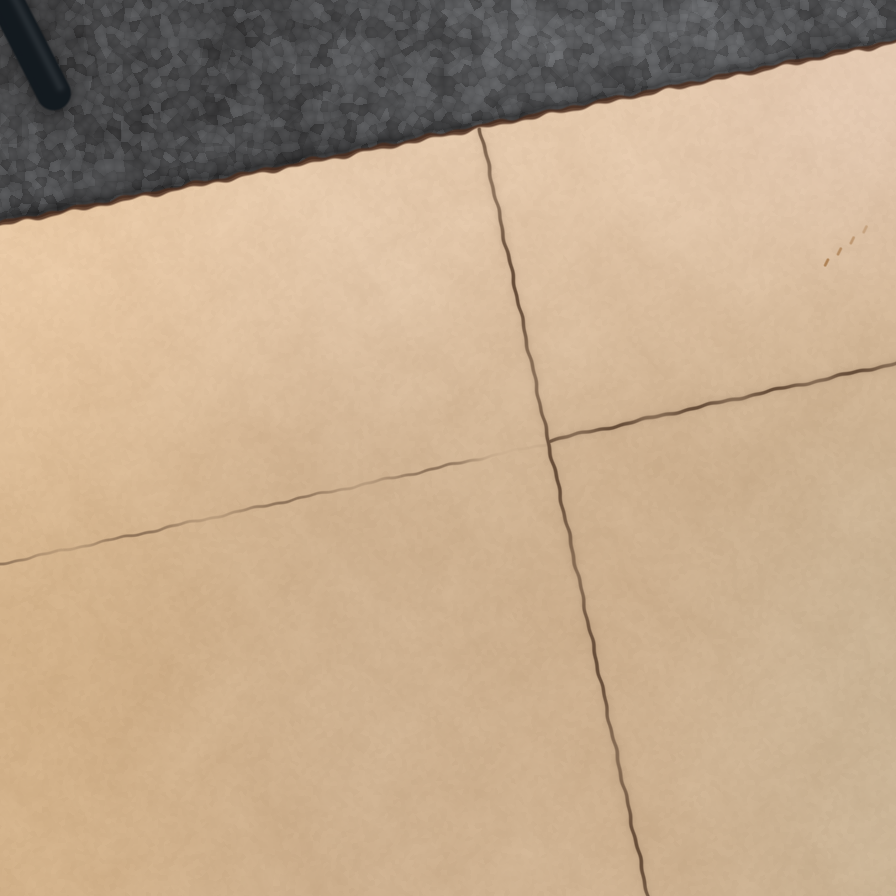
Give the GLSL for this texture, as a WebGL 2 fragment shader.

```glsl
#version 300 es
precision highp float;
// Beige stone tiles meeting a speckled grey carpet, with a dark chair leg at the corner.
// Joints are segment distances with a sine wobble; the carpet is cellular noise,
// and the stone is a broad gradient mottled by warped layered sines.
uniform vec2 u_resolution;
out vec4 fragColor;

const vec3 STONE_NEAR = vec3(0.805, 0.690, 0.560);
const vec3 STONE_FAR = vec3(0.890, 0.780, 0.665);
const vec3 STONE_COOL = vec3(0.785, 0.705, 0.590);
const vec3 CARPET_DARK = vec3(0.235, 0.235, 0.240);
const vec3 CARPET_LIGHT = vec3(0.385, 0.390, 0.400);
const vec3 FRINGE = vec3(0.30, 0.18, 0.12);
const vec3 JOINT = vec3(0.40, 0.30, 0.22);
const vec3 LEG = vec3(0.075, 0.100, 0.120);
const vec3 SCUFF = vec3(0.64, 0.45, 0.26);

const vec2 CROSSING = vec2(0.612, 0.508);
const vec2 JOINT_TOP = vec2(0.536, 0.857);
const vec2 JOINT_BOTTOM = vec2(0.724, -0.005);
const vec2 JOINT_LEFT = vec2(-0.01, 0.368);
const vec2 JOINT_RIGHT = vec2(1.01, 0.597);
const vec2 LEG_TOP = vec2(0.004, 1.005);
const vec2 LEG_FOOT = vec2(0.060, 0.896);
const float LEG_RADIUS = 0.019;
const float JOINT_WIDTH = 0.0019;
const float TUFT_SCALE = 95.0;

vec2 hash2(vec2 p) {
    vec3 q = fract(p.xyx * vec3(0.1031, 0.1030, 0.0973));
    q += dot(q, q.yzx + 33.33);
    return fract((q.xx + q.yz) * q.zy);
}

// x: distance to the nearest cell point, y: random tone of that cell
vec2 cellular(vec2 p) {
    vec2 cell = floor(p), best = vec2(9.0, 0.0);
    for (int j = -1; j <= 1; j++)
    for (int i = -1; i <= 1; i++) {
        vec2 id = cell + vec2(i, j);
        float d = length(id + hash2(id) - p);
        if (d < best.x) best = vec2(d, hash2(id + 71.0).x);
    }
    return best;
}

// Layered, warped sines in about -1..1
float mottle(vec2 p) {
    float sum = 0.0, amp = 0.5;
    for (int i = 0; i < 5; i++) {
        p += 0.6 * sin(p.yx * 1.3 + float(i) * 1.9);
        sum += amp * sin(p.x) * cos(p.y);
        p = mat2(1.36, 1.15, -1.15, 1.36) * p + 2.7;
        amp *= 0.65;
    }
    return sum;
}

float segment(vec2 p, vec2 a, vec2 b) {
    vec2 ap = p - a, ab = b - a;
    return length(ap - ab * clamp(dot(ap, ab) / dot(ab, ab), 0.0, 1.0));
}

float stroke(float d, float width, float soft) {
    return 1.0 - smoothstep(width - soft, width + soft, d);
}

vec3 stone(vec2 p, float depth) {
    vec3 col = mix(STONE_FAR, STONE_NEAR, smoothstep(0.02, 0.46, depth));
    col = mix(col, STONE_COOL, 0.7 * smoothstep(0.65, 1.05, p.x) * smoothstep(0.75, 0.25, p.y));
    col += vec3(0.015, 0.0, -0.025) * smoothstep(0.45, 0.0, p.x);
    col += vec3(0.0, 0.005, 0.025) * smoothstep(0.6, 1.0, p.x) * smoothstep(0.6, 0.9, p.y);
    col += vec3(0.013, 0.016, 0.018) * mottle(p * 13.0);
    col += vec3(0.010, 0.011, 0.012) * mottle(p * 48.0 + 5.0);
    return col + 0.016 * (cellular(p * 170.0).y - 0.5);
}

vec3 carpet(vec2 p) {
    float sheen = exp(-dot((p - vec2(0.60, 0.96)) * vec2(5.0, 8.0), (p - vec2(0.60, 0.96)) * vec2(5.0, 8.0)));
    float tone = 0.28 + 0.45 * sheen + 0.28 * smoothstep(0.55, 0.95, p.x);
    vec2 fine = cellular(p * TUFT_SCALE), coarse = cellular(p * TUFT_SCALE * 0.45 + 9.0);
    tone += 0.65 * (fine.y - 0.5) + 0.3 * (coarse.y - 0.5) + 0.25 * mottle(p * 30.0);
    return mix(CARPET_DARK, CARPET_LIGHT, tone) + 0.05 * (0.45 - fine.x);
}

void main() {
    vec2 p = gl_FragCoord.xy / u_resolution;
    float soft = max(0.0011, 0.75 / u_resolution.y);

    // Signed depth below the slightly ragged carpet edge
    float ragged = 0.0012 * sin(p.x * 95.0) + 0.0009 * sin(p.x * 237.0 + 1.0);
    float depth = (0.750 + 0.200 * p.x + 0.004 * p.x * p.x + ragged - p.y) * 0.98;
    vec3 col = stone(p, depth);

    // Tile joints: three strong arms and a faint left arm
    vec2 q = p + 0.0009 * sin(p.yx * vec2(105.0, 85.0)) + 0.0005 * sin(p.yx * 260.0);
    float upright = min(segment(q, JOINT_TOP, CROSSING), segment(q, CROSSING, JOINT_BOTTOM));
    float wear = 0.82 + 0.18 * sin(p.x * 61.0 + p.y * 43.0);
    float right = segment(q, CROSSING, JOINT_RIGHT);
    float left = segment(q, JOINT_LEFT, CROSSING - vec2(0.0, 0.003));
    float faint = (0.42 + 0.2 * sin(p.x * 38.0 + 2.0)) * (1.0 - 0.8 * smoothstep(0.50, 0.57, p.x));
    col = mix(col, JOINT, 0.18 * exp(-min(upright, right) / 0.004));
    col = mix(col, JOINT, wear * stroke(min(upright, right), JOINT_WIDTH, soft));
    col = mix(col, JOINT, faint * stroke(left, JOINT_WIDTH * 0.8, soft));

    // Short row of rusty scuffs
    for (int i = 0; i < 4; i++) {
        vec2 c = mix(vec2(0.922, 0.707), vec2(0.965, 0.744), float(i) / 3.0);
        float d = segment(p, c - vec2(0.001, 0.003), c + vec2(0.002, 0.003));
        col = mix(col, SCUFF, (0.8 - 0.15 * float(i)) * stroke(d, 0.0015, soft));
    }

    // Carpet, its brown fringe and the shade just above it
    col = mix(col, carpet(p), smoothstep(soft, -soft, depth));
    col *= 1.0 - 0.3 * exp(-abs(depth + 0.006) / 0.006) * step(depth, 0.0);
    float frayed = 0.0024 + 0.0008 * sin(p.x * 150.0);
    col = mix(col, FRINGE, 0.85 * stroke(abs(depth), frayed, soft * 1.3));

    // Chair leg with a soft contact shadow and a faint highlight
    float leg = segment(p, LEG_TOP, LEG_FOOT) - LEG_RADIUS;
    col *= 1.0 - 0.25 * exp(-max(leg, 0.0) / 0.008);
    float shine = exp(-pow(segment(p, LEG_TOP + 0.007, LEG_FOOT + 0.007) / 0.005, 2.0));
    col = mix(col, LEG + 0.07 * shine, stroke(leg, 0.0, soft * 1.5));

    fragColor = vec4(clamp(col, 0.0, 1.0), 1.0);
}
```
